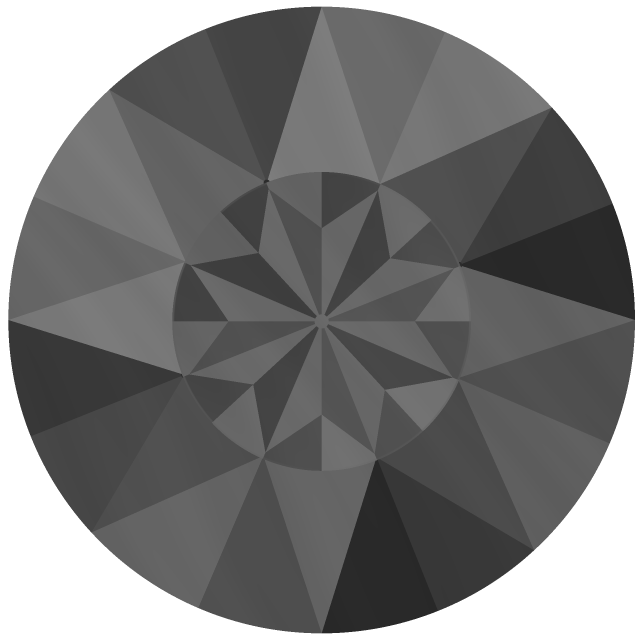
This pattern is drawn by a WebGL 1 fragment shader. Its source:

```glsl
precision highp float;
// A round grey faceted gem: a ring of triangular facets around an eight-armed star.
uniform vec2 u_resolution;

const vec2 GEM_CENTER = vec2(0.5026, 0.5);
const vec2 STAR_CENTER = vec2(0.5026, 0.4978);
const float GEM_RADIUS = 0.4896;
const float TABLE_RADIUS = 0.2335;
const float GIRDLE_RADIUS = 0.231;
const float TIP_RADIUS = 0.223;
const float NOTCH_RADIUS = 0.1455;
const float HUB_RADIUS = 0.011;
const float STEP = 22.5;

// Angle in degrees of facet ray i; diagonal rays are turned slightly.
float rayAngle(float i) {
  float m = mod(i, 4.0);
  float turn = m == 2.0 ? -2.3 : (m == 0.0 ? 0.0 : -0.7);
  return i * STEP + turn;
}

vec2 direction(float degrees) {
  float a = radians(degrees);
  return vec2(cos(a), sin(a));
}

float polarDegrees(vec2 p) {
  return mod(degrees(atan(p.y, p.x + 1e-7)) + 360.0, 360.0);
}

// Index of the wedge between two neighbouring rays.
float wedgeIndex(vec2 p) {
  float a = polarDegrees(p);
  float i = floor(a / STEP);
  return a >= rayAngle(i + 1.0) ? i + 1.0 : i;
}

// True when p lies on the same side of line ab as the origin.
bool isInside(vec2 p, vec2 a, vec2 b) {
  vec2 n = vec2(a.y - b.y, b.x - a.x);
  return dot(p - a, n) * dot(-a, n) > 0.0;
}

// Sector greys: kite facet, then the two rim facets counterclockwise.
vec3 sectorTones(float k) {
  if (k < 0.5) return vec3(0.38, 0.16, 0.24);
  if (k < 1.5) return vec3(0.31, 0.46, 0.41);
  if (k < 2.5) return vec3(0.48, 0.27, 0.31);
  if (k < 3.5) return vec3(0.39, 0.46, 0.40);
  if (k < 4.5) return vec3(0.47, 0.22, 0.28);
  if (k < 5.5) return vec3(0.31, 0.39, 0.31);
  if (k < 6.5) return vec3(0.39, 0.16, 0.22);
  return vec3(0.29, 0.37, 0.31);
}

// Faint curved polish bands from layered sines.
float polish(vec2 p) {
  float bend = p.x + 0.6 * p.y + 0.04 * sin(9.0 * p.y + 4.0 * p.x);
  return 0.5 * sin(28.0 * bend) + 0.25 * sin(75.0 * bend + 6.0 * p.y);
}

float ringTone(vec2 p) {
  float i = wedgeIndex(p);
  float side = mod(i, 2.0);
  float apexRay = i + side;
  float spokeRay = i + 1.0 - side;
  vec2 apex = GEM_RADIUS * direction(rayAngle(apexRay));
  vec2 joint = GIRDLE_RADIUS * direction(rayAngle(spokeRay));
  // Dark pits sit at every other joint.
  if (mod(spokeRay, 4.0) == 1.0 && length(p - joint) < 0.005) return 0.17;
  if (isInside(p, apex, joint)) return sectorTones(mod(apexRay * 0.5, 8.0)).x;
  vec3 tones = sectorTones(mod(floor(i * 0.5), 8.0));
  return side < 0.5 ? tones.y : tones.z;
}

float starTone(vec2 p) {
  float r = length(p);
  if (r < HUB_RADIUS) return 0.41;
  float i = wedgeIndex(p);
  float side = mod(i, 2.0);
  float apexRay = i + side;
  vec2 notch = NOTCH_RADIUS * direction(rayAngle(apexRay));
  vec2 tip = TIP_RADIUS * direction(rayAngle(i + 1.0 - side));
  float glow = dot(p / r, vec2(0.75, -0.65));
  bool diagonal = mod(apexRay, 4.0) == 2.0;
  if (isInside(p, notch, tip)) {
    float shadow = (diagonal ? 0.26 : 0.32) + 0.015 * glow;
    return side < 0.5 ? shadow : 0.405;
  }
  float gap = side < 0.5 ? 0.41 + 0.03 * glow : 0.285 + 0.035 * glow;
  float edge = smoothstep(TABLE_RADIUS - 0.004, TABLE_RADIUS - 0.002, r);
  return mix(gap, 0.38, 0.6 * edge * abs(p.x) / r);
}

float gemTone(vec2 uv) {
  vec2 p = uv - GEM_CENTER;
  vec2 q = uv - STAR_CENTER;
  if (length(p) > GEM_RADIUS) return 1.0;
  float tone = length(q) < TABLE_RADIUS ? starTone(q) : ringTone(p);
  return tone * (1.0 + 0.04 * polish(p));
}

void main() {
  // Average a 3 by 3 grid to smooth every facet edge.
  float tone = 0.0;
  for (int y = -1; y <= 1; y++) {
    for (int x = -1; x <= 1; x++) {
      vec2 offset = vec2(float(x), float(y)) / 3.0;
      tone += gemTone((gl_FragCoord.xy + offset) / u_resolution);
    }
  }
  gl_FragColor = vec4(vec3(tone / 9.0), 1.0);
}
```
